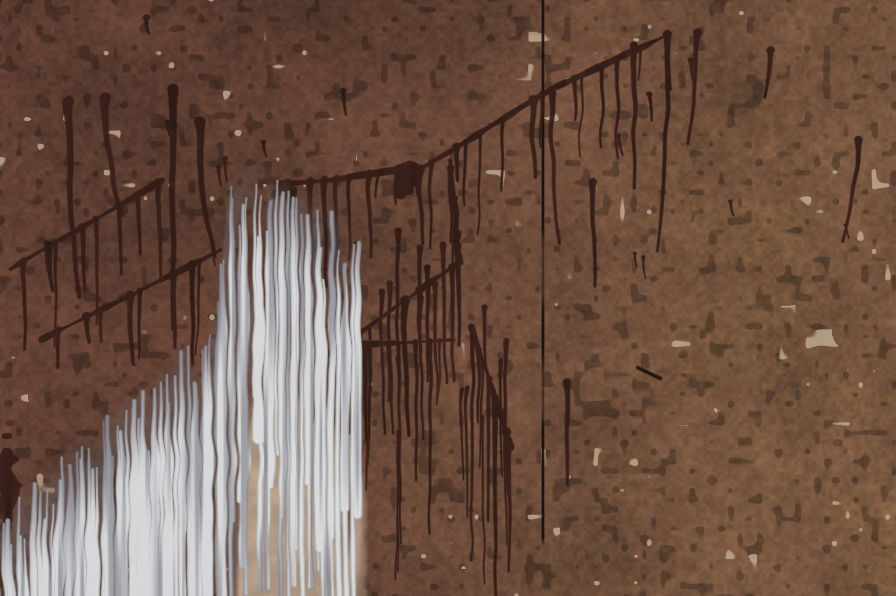
Give the GLSL for this texture, as a Shadertoy shader.

```glsl
// Rusted steel sheet with dark drips, a seam and runs of white paint.

float hash(vec2 p) {
  vec3 q = fract(p.xyx * .1031);
  q += dot(q, q.yzx + 33.33);
  return fract((q.x + q.y) * q.z);
}

float noise(vec2 p) {
  vec2 i = floor(p), f = fract(p);
  f *= f * (3. - 2. * f);
  return mix(mix(hash(i), hash(i + vec2(1, 0)), f.x),
    mix(hash(i + vec2(0, 1)), hash(i + 1.), f.x), f.y);
}

float fbm(vec2 p) {
  return .5 * noise(p) + .27 * noise(p * 2.1 + 7.) + .14 * noise(p * 4.3) + .09 * noise(p * 9.);
}

float cover(float d, float px) { return 1. - smoothstep(-px, px, d); }

float segment(vec2 p, vec2 a, vec2 b) {
  vec2 ab = b - a;
  return length(p - a - ab * clamp(dot(p - a, ab) / dot(ab, ab), 0., 1.));
}

// path = (x, top, bottom, bend)
float drip(vec2 p, vec4 path, float width) {
  float y = clamp(p.y, path.z, path.y), t = (path.y - y) / (path.y - path.z);
  return length(p - vec2(path.x + path.w * t * t, y)) - width * (1. - .4 * t + .7 * exp(-18. * t));
}

// Brush line from ends.xy to ends.zw with hanging drips
float stroke(vec2 p, vec4 ends, float fall) {
  float d = segment(p, ends.xy, ends.zw) - .0015 - .005 * noise(p * 35.);
  for (float i = 0.; i < 8.; i++) {
    float r = hash(ends.xy * 90. + i), s = hash(ends.yx * 70. + i);
    vec2 top = mix(ends.xy, ends.zw, (i + r) / 8.);
    d = min(d, drip(p, vec4(top, top.y - fall * (.2 + .8 * s), .01 * r - .005), .002 + .003 * r));
  }
  return d;
}

// Loose drips inside a box
float scatter(vec2 p, vec4 box, float fall) {
  float d = 1.;
  for (float i = 0.; i < 18.; i++) {
    float r = hash(vec2(i, fall * 90.)), s = hash(vec2(fall * 70., i));
    vec2 top = mix(box.xy, box.zw, vec2(r, s));
    d = min(d, drip(p, vec4(top, top.y - fall * (.3 + .7 * fract(r * 37.)), .004), .002 + .002 * s));
  }
  return d;
}

// Upper edge of the white paint
float paintTop(float x) {
  return .14 + .9 * x + .2 * smoothstep(.36, .385, x) - 1.5 * max(x - .43, 0.);
}

float paintRuns(vec2 p, float pitch) {
  float d = 1.;
  for (float k = -1.; k < 2.; k++) {
    float id = floor(p.x / pitch) + k, r = hash(vec2(id, 2)), s = hash(vec2(7, id));
    float x = (id + .25 + .5 * r) * pitch, right = step(.39, x);
    float top = paintTop(x) - .13 * s * s, bottom = right * .4 * r * r - .05;
    float width = mix(.16, .32 + .28 * s - .14 * right, smoothstep(0., .16, top - p.y));
    width *= pitch * (.75 + .5 * noise(vec2(id * 7., p.y * 14.)));
    d = min(d, length(p - vec2(x, clamp(p.y, bottom, top))) - width + step(.605, x));
  }
  return d;
}

vec3 rust(vec2 p) {
  vec3 c = mix(vec3(.37, .245, .195), vec3(.45, .325, .24), smoothstep(.1, 1.3, p.x - .25 * p.y));
  float ochre = smoothstep(.5, .75, fbm(p * vec2(4, 9))) * smoothstep(.9, 1.5, p.x);
  c = mix(c, vec3(.53, .4, .26), .5 * ochre);
  c *= .7 + .45 * fbm(p * 5.) + .15 * (noise(p * 170.) + noise(p * 85.) - .5);
  return c * (1. - .25 * smoothstep(.72, .85, noise(p * 62.)));
}

float darkPaint(vec2 p) {
  const vec4 drips[12] = vec4[12](
    vec4(1.122, .945, .58, -.018), vec4(1.065, .925, .685, 0), vec4(1.17, .945, .76, -.015),
    vec4(1.293, .915, .837, -.01), vec4(1.439, .764, .593, -.027), vec4(.996, .695, .518, 0),
    vec4(.925, .843, .59, .012), vec4(.953, .36, .187, 0), vec4(.116, .83, .5, .015),
    vec4(.177, .835, .64, .03), vec4(.291, .85, .45, 0), vec4(.335, .795, .57, .025));
  // Long arc, crossing loops, left branches
  const vec4 lines[9] = vec4[9](
    vec4(.68, .7, .925, .85), vec4(.925, .85, 1.125, .945), vec4(.475, .69, .68, .715),
    vec4(.755, .73, .772, .56), vec4(.53, .39, .77, .56), vec4(.57, .42, .76, .43),
    vec4(.79, .45, .86, .25), vec4(.02, .55, .275, .7), vec4(.07, .43, .37, .58));
  float d = min(scatter(p, vec4(.61, .25, .85, .68), .32), scatter(p, vec4(0, .55, 1.45, 1), .05));
  for (int i = 0; i < 12; i++) d = min(d, drip(p, drips[i], i < 8 ? .0042 : .0058));
  for (int i = 0; i < 9; i++) d = min(d, stroke(p, lines[i], i > 3 && i < 7 ? .4 : .18));
  // Splats
  float rag = .018 * noise(p * 70.);
  d = min(d, length(p - vec2(.475, .68)) - .026 + rag);
  d = min(d, length((p - vec2(.682, .7)) * vec2(1, .7)) - .03 + rag);
  return min(d, length((p - vec2(.01, .19)) * vec2(1, .35)) - .042 + 2. * rag);
}

void mainImage(out vec4 fragColor, in vec2 fragCoord) {
  float px = 1. / iResolution.y;
  vec2 p = fragCoord * px;
  // Steel with pale chips
  float chips = smoothstep(.9, .95, noise(p * 45.)) * step(.55, noise(p * 9.));
  vec3 c = mix(rust(p), vec3(.76, .68, .58), .8 * chips);
  // Seam and dent
  float seam = cover(abs(p.x - .911) - .0022, px) * smoothstep(.08, .1, p.y);
  c = mix(c, vec3(.08, .055, .05), seam * (.5 + .45 * smoothstep(.3, .55, noise(vec2(2, p.y * 9.)))));
  c = mix(c, vec3(.13, .09, .07), cover(segment(p, vec2(1.07, .383), vec2(1.108, .365)) - .003, px));
  // Cream streaks
  float streak = noise(p * vec2(75, 7));
  float area = smoothstep(.37, .43, p.x) * cover(p.x - .605, .075) * cover(p.y - .33, .09);
  float cream = smoothstep(.3, .65, area * (.55 + .7 * streak));
  c = mix(c, vec3(.74, .65, .56) * (.85 + .25 * fbm(p * 30.)), .9 * cream);
  // Dark drips
  vec2 wavy = p + .006 * noise(p * vec2(9, 22)) - .003;
  c = mix(c, vec3(.19, .105, .085) * (.85 + .3 * streak), .92 * cover(darkPaint(wavy), px));
  // Grey veil, then white runs
  float depth = paintTop(p.x) - p.y;
  float veil = smoothstep(-.02, .06, depth) * cover(p.x - .58, .03) * smoothstep(.2, .7, streak);
  c = mix(c, vec3(.42, .38, .39), .5 * veil * (1. - cream));
  float runs = min(paintRuns(wavy, .021), paintRuns(wavy, .012));
  vec3 white = mix(vec3(.62, .63, .66), vec3(.86, .87, .88), smoothstep(.1, .55, noise(p * vec2(130, 4))));
  white = mix(vec3(.5, .49, .53), white, .35 + .65 * smoothstep(0., .16, depth));
  c = mix(c, white * (.82 + .18 * smoothstep(0., .004, -runs)), .95 * cover(runs, px));
  fragColor = vec4(c, 1);
}
```
